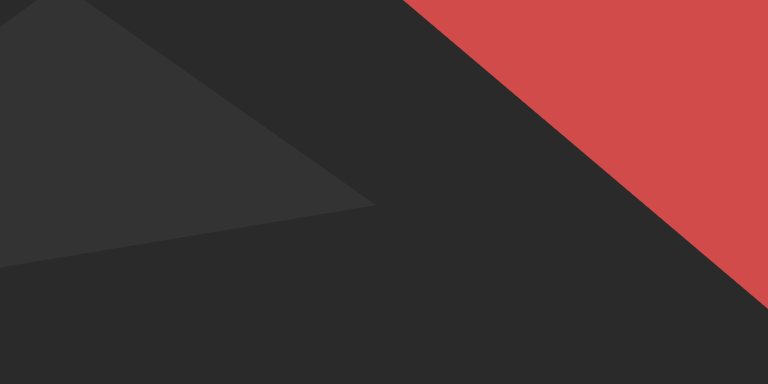
Write a Shadertoy shader that draws this background.

```glsl
// Colours
const vec3 CHARCOAL = vec3(0.165);
const vec3 SLATE = vec3(0.2);
const vec3 RED = vec3(0.824, 0.294, 0.294);

// Edge points, in units of the canvas height
const vec2 RED_TOP = vec2(1.0495, 1.0);
const vec2 RED_RIGHT = vec2(2.0, 0.1953);
const vec2 WEDGE_TIP = vec2(0.979, 0.466);
const vec2 WEDGE_LOW = vec2(0.0, 0.3034);
const vec2 WEDGE_TOP = vec2(0.219, 1.0);
const vec2 CORNER_TOP = vec2(0.0964, 1.0);
const vec2 CORNER_LEFT = vec2(0.0, 0.9297);

// Signed distance to the line from a to b, positive on its left
float leftOf(vec2 p, vec2 a, vec2 b) {
    vec2 along = normalize(b - a);
    return dot(p - a, vec2(-along.y, along.x));
}

// Antialiased coverage, one pixel wide
float coverage(float inside) {
    return clamp(inside * iResolution.y + 0.5, 0.0, 1.0);
}

void mainImage(out vec4 fragColor, in vec2 fragCoord) {
    vec2 p = fragCoord / iResolution.y;

    // Grey wedge: overlap of three half planes
    float wedge = min(leftOf(p, WEDGE_LOW, WEDGE_TIP),
                      leftOf(p, WEDGE_TIP, WEDGE_TOP));
    wedge = min(wedge, leftOf(p, CORNER_TOP, CORNER_LEFT));

    // Red corner: one half plane
    float redCorner = leftOf(p, RED_TOP, RED_RIGHT);

    vec3 color = mix(CHARCOAL, SLATE, coverage(wedge));
    color = mix(color, RED, coverage(redCorner));
    fragColor = vec4(color, 1.0);
}
```
